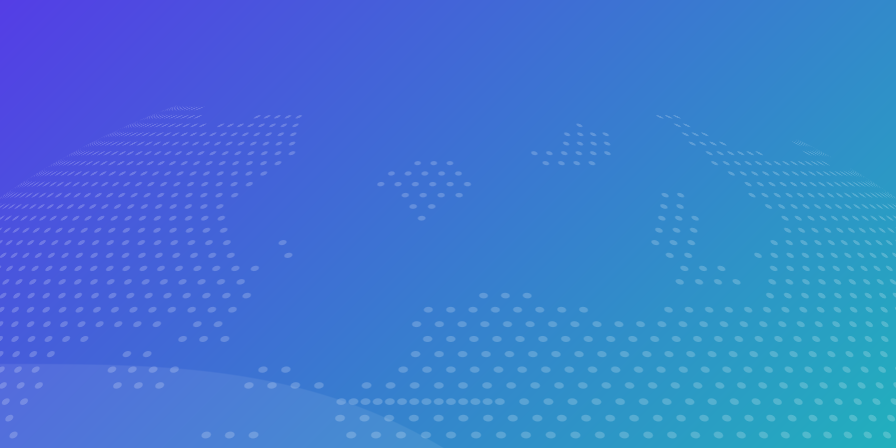
A Shadertoy shader for this background:

```glsl
// A diagonal violet-to-teal gradient, a pale hill in the lower left corner,
// and a globe of faint dots: staggered latitude rows wrapped on a sphere,
// kept only where a few ellipses and coast curves mark land.

const vec3 VIOLET = vec3(0.33, 0.24, 0.90);
const vec3 TEAL = vec3(0.13, 0.69, 0.74);
const float DOT_OPACITY = 0.20;
const float HILL_OPACITY = 0.08;
const float DOT_RADIUS = 0.20;                  // share of a grid cell
const vec2 GLOBE_CENTRE = vec2(1.0, 1.875);
const float GLOBE_RADIUS = 1.749;
const vec3 ROW_CURVE = vec3(0.2422, 0.01802, 0.000385);

// Positions are in canvas heights: x runs 0 to 2, y runs down from the top.

bool inEllipse(vec2 p, vec2 centre, vec2 radii) {
    return length((p - centre) / radii) < 1.0;
}

// Diamond that leans sideways and has a flat top
bool inLeaningDiamond(vec2 p, vec2 centre, vec2 radii, float lean, float top) {
    vec2 q = p - centre;
    q.x += lean * q.y;
    return p.y > top && abs(q.x) / radii.x + abs(q.y) / radii.y < 1.0;
}

bool inWestLand(vec2 p) {
    float coast = 0.682 - 0.182 * smoothstep(0.286, 0.508, p.y)
                + 0.073 * smoothstep(0.508, 0.599, p.y)
                - 0.443 * smoothstep(0.664, 0.794, p.y)
                - 0.091 * clamp((p.y - 0.794) / 0.183, 0.0, 1.0);
    bool bay = p.x > 0.455 && p.y < max(0.2526, 0.2917 - 0.3 * (p.x - 0.45));
    return p.x < coast && !bay;
}

bool inEastLand(vec2 p) {
    float coast = 1.458 + 0.281 * clamp((p.y - 0.25) / 0.237, 0.0, 1.0)
                - 0.047 * smoothstep(0.508, 0.560, p.y)
                - 0.273 * smoothstep(0.656, 0.703, p.y);
    float top = 0.2526 + 0.5 * clamp(p.x - 1.497, 0.0, 0.17)
              + 0.15 * max(p.x - 1.667, 0.0);
    return p.x > coast && p.y > top;
}

bool inSouthLand(vec2 p) {
    float coast = 0.911 - 0.182 * smoothstep(0.794, 0.911, p.y);
    return (p.y > 0.714 && p.x > coast)
        || inEllipse(p, vec2(1.125, 0.716), vec2(0.203, 0.060));
}

bool inIslands(vec2 p) {
    return inLeaningDiamond(p, vec2(0.958, 0.404), vec2(0.115, 0.099), 0.25, 0.349)
        || inEllipse(p, vec2(0.313, 0.828), vec2(0.078, 0.052))
        || inEllipse(p, vec2(0.448, 0.745), vec2(0.070, 0.031))
        || inEllipse(p, vec2(0.625, 0.854), vec2(0.094, 0.036))
        || inEllipse(p, vec2(0.521, 0.971), vec2(0.068, 0.021))
        || inEllipse(p, vec2(0.638, 0.552), vec2(0.036, 0.031))
        || inEllipse(p, vec2(1.302, 0.320), vec2(0.063, 0.042))
        || inEllipse(p, vec2(1.273, 0.352), vec2(0.094, 0.023))
        || inEllipse(p, vec2(1.505, 0.508), vec2(0.052, 0.094))
        || inEllipse(p, vec2(1.563, 0.625), vec2(0.086, 0.034))
        || inEllipse(p, vec2(1.823, 0.318), vec2(0.047, 0.031));
}

bool isLand(vec2 p) {
    return inWestLand(p) || inEastLand(p) || inSouthLand(p) || inIslands(p);
}

// Half width of the globe at height y
float globeHalfWidth(float y) {
    float dy = y - GLOBE_CENTRE.y;
    return sqrt(max(GLOBE_RADIUS * GLOBE_RADIUS - dy * dy, 0.0001));
}

// Fractional row number: inverse of the quadratic row spacing
float rowAt(float y, vec3 curve) {
    float disc = curve.y * curve.y + 4.0 * curve.z * (y - curve.x);
    return (sqrt(max(disc, 0.0)) - curve.y) / (2.0 * curve.z);
}

float globeDots(vec2 p, float pixel) {
    float side = (p.x - GLOBE_CENTRE.x) / globeHalfWidth(p.y);
    float row = rowAt(p.y, ROW_CURVE);
    float k = round(row);
    if (abs(side) >= 1.0 || k < 0.0) return 0.0;

    // Longitude grid, shifted by half a cell on every other row
    float lonStep = 0.042 - 0.00018 * k;
    float phase = 0.12 - 0.5 * mod(k, 2.0);
    float column = asin(side) / lonStep - phase;
    float density = (k == 24.0 && abs(p.x - 0.94) < 0.19) ? 2.0 : 1.0;
    float nearest = round(column * density) / density;
    float lon = (nearest + phase) * lonStep;
    if (abs(lon) > 1.55) return 0.0;

    // Keep or drop the whole dot by its centre
    float y = ROW_CURVE.x + k * (ROW_CURVE.y + k * ROW_CURVE.z);
    float halfWidth = globeHalfWidth(y);
    if (!isLand(vec2(GLOBE_CENTRE.x + halfWidth * sin(lon), y))) return 0.0;

    vec2 cell = vec2(lonStep * halfWidth * cos(lon), ROW_CURVE.y + 2.0 * ROW_CURVE.z * k);
    float radius = DOT_RADIUS * min(cell.x, cell.y) / pixel;
    float edge = length(vec2(column - nearest, row - k)) / DOT_RADIUS - 1.0;
    return clamp(0.5 - edge * radius, 0.0, 1.0) * smoothstep(0.0, 0.4, radius);
}

float hill(vec2 p, float pixel) {
    float height = 0.1875 * (1.0 - pow(p.x / 0.99, 3.18));
    return smoothstep(-pixel, pixel, height - (1.0 - p.y));
}

void mainImage(out vec4 fragColor, in vec2 fragCoord) {
    vec2 uv = fragCoord / iResolution.xy;
    vec2 p = vec2(2.0 * uv.x, 1.0 - uv.y);
    float pixel = 1.0 / iResolution.y;

    vec3 colour = mix(VIOLET, TEAL, (p.x + p.y) / 3.0);
    colour = mix(colour, vec3(1.0), HILL_OPACITY * hill(p, pixel));
    colour = mix(colour, vec3(1.0), DOT_OPACITY * globeDots(p, pixel));
    fragColor = vec4(colour, 1.0);
}
```
